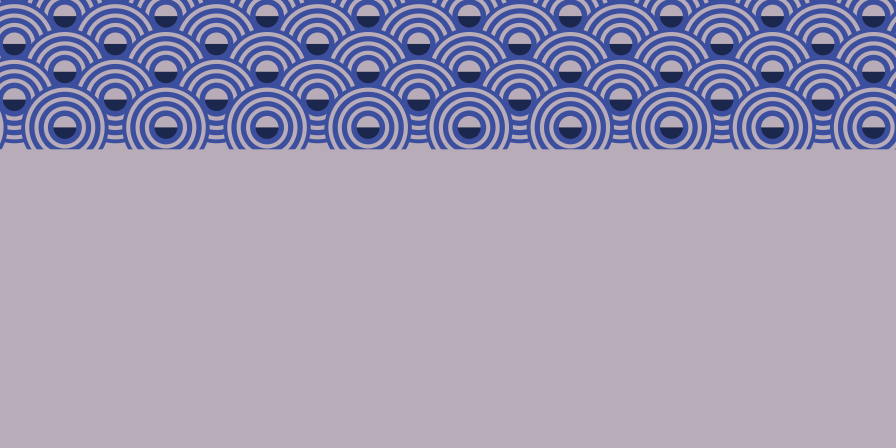
A WebGL 2 fragment shader for this background:

```glsl
#version 300 es
precision highp float;
// A band of overlapping ringed discs along the top of a plain mauve field.
// Rows are painted from top to bottom, each shifted by half a pitch, so that
// lower discs overlap the ones above. All lengths are in canvas heights.
uniform vec2 u_resolution;
out vec4 outColor;

const vec3 MAUVE = vec3(0.722, 0.675, 0.722);
const vec3 BLUE = vec3(0.235, 0.310, 0.624);
const vec3 NAVY = vec3(0.106, 0.153, 0.298);

const float BAND_BOTTOM = 0.6667;
const vec2 FIRST_CENTER = vec2(0.1448, 0.7156);
const vec2 PITCH = vec2(0.22565, 0.0621);
const int ROWS = 7;

const float DISC_RADIUS = 0.0975;
const float DOT_RADIUS = 0.0255;
const float RING_START = 0.0424;
const float RING_STEP = 0.0209;
const float RING_HALF_WIDTH = 0.0046;
const float RING_COUNT = 3.0;

// Coverage of the inside of a shape from its signed distance
float fill(float dist, float pixel) {
    return clamp(0.5 - dist / pixel, 0.0, 1.0);
}

// Offset from the nearest disc centre of a row
vec2 rowOffset(vec2 p, float row) {
    vec2 q = p - FIRST_CENTER - vec2(0.5 * mod(row, 2.0) * PITCH.x, row * PITCH.y);
    q.x = (fract(q.x / PITCH.x + 0.5) - 0.5) * PITCH.x;
    return q;
}

// Distance to the closest of the concentric rings
float ringDistance(float radius) {
    float index = clamp(round((radius - RING_START) / RING_STEP), 0.0, RING_COUNT - 1.0);
    return abs(radius - RING_START - index * RING_STEP) - RING_HALF_WIDTH;
}

// Blue disc with light rings and a two-tone dot
vec3 discColor(vec2 q, float pixel) {
    float radius = length(q);
    vec3 color = mix(BLUE, MAUVE, fill(ringDistance(radius), pixel));
    vec3 dotColor = mix(MAUVE, NAVY, fill(q.y, pixel));
    return mix(color, dotColor, fill(radius - DOT_RADIUS, pixel));
}

void main() {
    vec2 p = gl_FragCoord.xy / u_resolution.y;
    float pixel = 1.0 / u_resolution.y;

    // Overlapping rows, farthest first
    vec3 pattern = MAUVE;
    for (int i = ROWS - 1; i >= 0; i--) {
        vec2 q = rowOffset(p, float(i));
        float disc = fill(length(q) - DISC_RADIUS, pixel);
        pattern = mix(pattern, discColor(q, pixel), disc);
    }

    // Cut the band off above the plain field
    float band = fill(BAND_BOTTOM - p.y, pixel);
    outColor = vec4(mix(MAUVE, pattern, band), 1.0);
}
```
